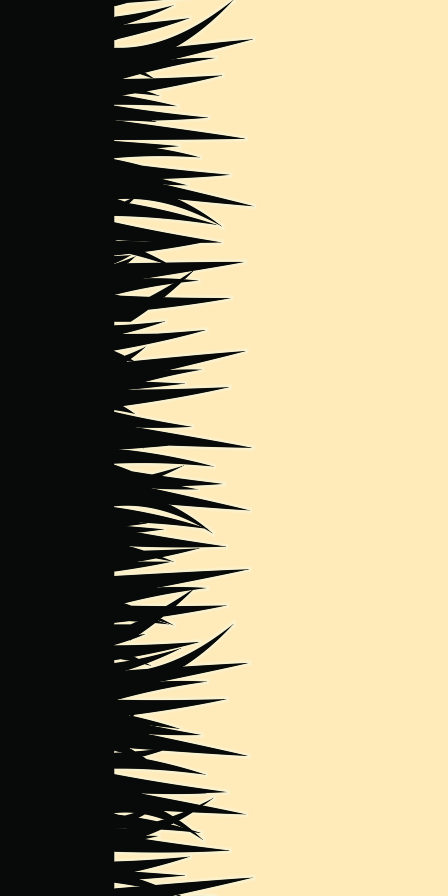
Give the GLSL for this background, as a Shadertoy shader.

```glsl
// Black grass growing sideways from a dark left bank into a cream field.
// Blades are tapered, bent wedges: rhythmic tufts, hashed short growth and
// a few long arcs, merged by the minimum of their distances.

float hash(float n) {
    n = fract(n * 0.1031);
    n *= n + 33.33;
    return fract(n * (n + n));
}

// Approximate distance to a blade that narrows from root to tip.
float blade(vec2 p, vec2 root, vec2 tip, float halfWidth, float bend) {
    vec2 span = tip - root;
    float t = clamp((p.x - root.x) / span.x, 0.0, 1.0);
    float middle = root.y + span.y * t + 4.0 * bend * t * (1.0 - t);
    float slope = (span.y + 4.0 * bend * (1.0 - 2.0 * t)) / span.x;
    float side = abs(p.y - middle) / sqrt(1.0 + slope * slope);
    return max(side - halfWidth * pow(1.0 - t, 0.9), p.x - tip.x);
}

// Eleven tufts of four blades; waves vary their spacing and lean.
float tufts(vec2 p) {
    float d = 1e3;
    for (int i = -1; i < 13; i++) {
        float k = float(i);
        float y = 40.0 + 66.0 * k + 14.0 * cos(1.632 * (k - 5.1));
        float lean = 23.0 * cos(1.632 * (k - 5.6));
        float vary = hash(k + 7.0) - 0.5;
        d = min(d, blade(p, vec2(92, y - lean), vec2(213.0 + 10.0 * vary, y), 9.0, 0.0));
        d = min(d, blade(p, vec2(90, y + 16.0 - lean * 0.7),
                         vec2(177.0 + 20.0 * vary, y + 16.0), 7.0, -2.0));
        d = min(d, blade(p, vec2(92, y + 31.0 - lean * 0.5),
                         vec2(194.0 - 10.0 * vary, y + 31.0), 8.0, 1.0));
        d = min(d, blade(p, vec2(90, y - 18.0 - lean * 0.6),
                         vec2(171.0 - 24.0 * vary, y - 18.0), 7.0, 1.0));
    }
    return d;
}

// Short blades scattered along the bank at mixed angles.
float undergrowth(vec2 p) {
    float d = 1e3;
    for (int i = 0; i < 52; i++) {
        float k = float(i);
        float y = 15.0 * (k + hash(k + 21.0));
        float reach = 112.0 + 48.0 * hash(k + 83.0);
        float lean = 44.0 * (hash(k + 147.0) - 0.5);
        d = min(d, blade(p, vec2(87, y), vec2(reach, y + lean), 5.5, lean * -0.1));
    }
    return d;
}

// Long curved blades and steep darts crossing the tufts.
float arcs(vec2 p) {
    float d = blade(p, vec2(108, 716), vec2(183, 684), 6.0, 4.0);
    for (int i = 0; i < 3; i++) {
        float k = float(i);
        float fall = 194.0 + 263.0 * k;
        float rise = 535.0 * k;
        float dart = 231.0 + 273.0 * k;
        d = min(d, blade(p, vec2(98, fall - 30.0), vec2(190.0 - 8.0 * k, fall), 7.0, -8.0));
        d = min(d, blade(p, vec2(105, rise + 49.0), vec2(200, rise), 8.0, 10.0));
        d = min(d, blade(p, vec2(112, dart + 38.0), vec2(167, dart), 6.0, 2.0));
    }
    return d;
}

void mainImage(out vec4 fragColor, in vec2 fragCoord) {
    // The canvas spans 384 by 768 units, measured down from the top left.
    vec2 p = fragCoord / iResolution.xy;
    p = vec2(p.x, 1.0 - p.y) * vec2(384, 768);
    float pixel = 768.0 / iResolution.y;

    float d = min(p.x - 98.0, min(tufts(p), min(undergrowth(p), arcs(p))));

    // Cream field with a faint pale rim around the silhouette.
    vec3 cream = vec3(1.0, 0.918, 0.73);
    vec3 rim = vec3(0.98, 0.95, 0.81);
    vec3 ink = vec3(0.03, 0.04, 0.038);
    vec3 color = mix(rim, cream, smoothstep(1.0, 3.5, d));
    color = mix(ink, color, smoothstep(-0.6 * pixel, 0.6 * pixel, d));
    fragColor = vec4(color, 1.0);
}
```
